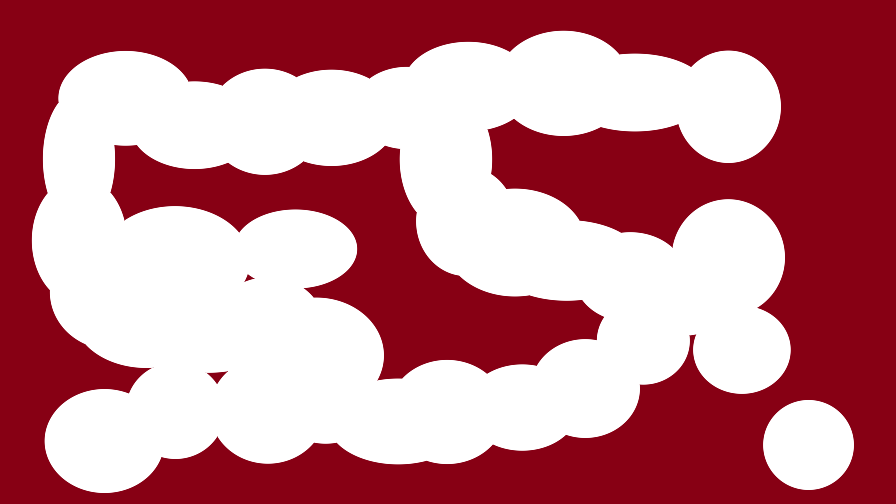
This background is drawn by a Shadertoy shader. Its source:

```glsl
// Flat white puffs on deep red: overlapping ellipses strung along winding curves.
// Each chain walks a cubic Bezier, with hashed offsets and radii; distances
// wrap around the canvas so that opposite edges continue each other.

const vec2 TILE = vec2(16.0 / 9.0, 1.0);

vec2 hash2(vec2 p) {
    vec3 q = fract(p.xyx * vec3(0.1031, 0.1030, 0.0973));
    q += dot(q, q.yzx + 33.33);
    return fract((q.xx + q.yz) * q.zy);
}

// Approximate signed distance to an axis-aligned ellipse
float ellipse(vec2 d, vec2 radii) {
    float k = length(d / radii);
    float slope = length(d / (radii * radii));
    return (k - 1.0) * (k + 1e-4) / (slope + 1e-3);
}

vec2 bezier(vec2 a, vec2 b, vec2 c, vec2 d, float t) {
    float s = 1.0 - t;
    return s * s * s * a + 3.0 * s * s * t * b + 3.0 * s * t * t * c + t * t * t * d;
}

// Union of count ellipses spaced along one curve
float chain(vec2 p, vec2 a, vec2 b, vec2 c, vec2 d, int count, float seed) {
    float dist = 1e3;
    for (int i = 0; i < count; i++) {
        float t = float(i) / float(count - 1);
        vec2 center = bezier(a, b, c, d, t);
        vec2 heading = normalize(bezier(a, b, c, d, t + 0.02) - bezier(a, b, c, d, t - 0.02));

        // Wide on level runs, tall on steep ones
        vec2 radii = mix(vec2(0.070, 0.120), vec2(0.124, 0.092), abs(heading.x));
        radii *= 0.80 + 0.42 * hash2(vec2(float(i) + 1.0, seed));
        center += 0.035 * (hash2(vec2(float(i) + 31.0, seed)) - 0.5);

        vec2 offset = p - center;
        offset -= TILE * round(offset / TILE);
        dist = min(dist, ellipse(offset, radii));
    }
    return dist;
}

void mainImage(out vec4 fragColor, in vec2 fragCoord) {
    vec2 p = fragCoord / iResolution.xy * TILE;

    // Upper run, left hook, loose puffs, lower run, right descent
    float dist = chain(p, vec2(0.26, 0.81), vec2(0.60, 0.62), vec2(0.95, 0.95), vec2(1.46, 0.78), 9, 3.0);
    dist = min(dist, chain(p, vec2(0.15, 0.70), vec2(0.12, 0.22), vec2(0.40, 0.42), vec2(0.64, 0.30), 7, 11.0));
    dist = min(dist, chain(p, vec2(0.34, 0.48), vec2(0.42, 0.50), vec2(0.49, 0.51), vec2(0.57, 0.52), 2, 17.0));
    dist = min(dist, chain(p, vec2(0.19, 0.11), vec2(0.75, 0.38), vec2(0.95, -0.12), vec2(1.44, 0.50), 10, 23.0));
    dist = min(dist, chain(p, vec2(0.88, 0.70), vec2(0.98, 0.32), vec2(1.33, 0.66), vec2(1.60, 0.13), 8, 37.0));

    // Crisp edge, about one pixel wide
    float pixel = 1.0 / iResolution.y;
    float puff = 1.0 - smoothstep(-0.5 * pixel, 0.5 * pixel, dist);
    fragColor = vec4(mix(vec3(0.53, 0.0, 0.08), vec3(1.0), puff), 1.0);
}
```
